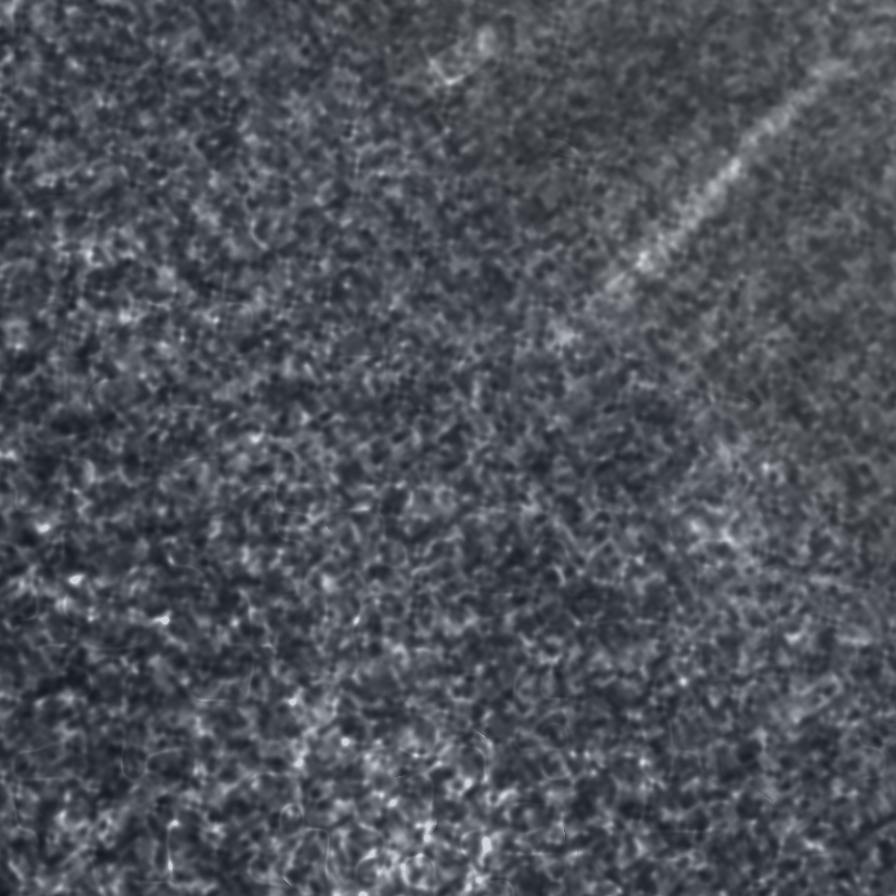
Reproduce this texture procedurally as a three.js fragment shader.

```glsl
varying vec2 vUv;

const vec3 COOL_TINT = vec3(0.0, 0.016, 0.048);
const vec3 GREY_TINT = vec3(0.0, 0.018, 0.034);
const float BASE_TONE = 0.277;
const float DIAGONAL = 0.806;

float hash(vec2 p) {
  return fract(sin(dot(p, vec2(127.1, 311.7))) * 43758.5453);
}

// Coordinates along and across a direction
vec2 turn(vec2 p, float angle) {
  float c = cos(angle), s = sin(angle);
  return vec2(c * p.x + s * p.y, c * p.y - s * p.x);
}

// Smooth value noise, centred on zero
float noise(vec2 p) {
  vec2 i = floor(p), f = fract(p);
  f = f * f * (3.0 - 2.0 * f);
  float low = mix(hash(i), hash(i + vec2(1.0, 0.0)), f.x);
  float high = mix(hash(i + vec2(0.0, 1.0)), hash(i + vec2(1.0, 1.0)), f.x);
  return mix(low, high, f.y) - 0.5;
}

float layers(vec2 p, float scale) {
  float sum = 0.0, weight = 1.0;
  for (int i = 0; i < 3; i++) {
    sum += weight * noise(p * scale + 17.3 * float(i));
    p = turn(p, 0.9);
    scale *= 1.9;
    weight *= 0.6;
  }
  return sum;
}

// Thin bright threads where the noise crosses zero
float threads(vec2 p, float scale) {
  return 1.0 - smoothstep(0.0, 0.14, abs(noise(p * scale)));
}

float glow(vec2 p, vec2 centre, vec2 radius, float angle) {
  vec2 q = turn(p - centre, angle) / radius;
  return exp(-dot(q, q));
}

// Soft, scattered, slightly elongated specks
float specks(vec2 p, float scale, float chance) {
  vec2 cell = floor(p * scale), f = fract(p * scale);
  float light = 0.0;
  for (int y = -1; y <= 1; y++) {
    for (int x = -1; x <= 1; x++) {
      vec2 offset = vec2(float(x), float(y)), id = cell + offset;
      vec2 centre = offset + vec2(hash(id + 3.1), hash(id + 7.7));
      vec2 radius = mix(vec2(0.24, 0.18), vec2(0.52, 0.27), hash(id + 11.9));
      float present = step(hash(id + 23.5), chance);
      float strength = mix(0.4, 1.0, hash(id + 31.3));
      light = max(light, present * strength * glow(f, centre, radius, 6.28 * hash(id + 41.7)));
    }
  }
  return light;
}

// Tapered ray, strongest beyond its middle
float ray(vec2 p, vec2 start, vec2 end, float width) {
  vec2 path = end - start;
  float t = clamp(dot(p - start, path) / dot(path, path), 0.0, 1.0);
  float d = length(p - start - path * t) / (width * mix(1.3, 0.6, t));
  float strength = smoothstep(0.0, 0.6, t) * (1.0 - 0.6 * smoothstep(0.65, 1.0, t));
  return exp(-d * d) * (0.25 + 0.75 * strength);
}

float flake(vec2 p, vec2 centre, vec2 radius, float angle) {
  float d = length(turn(p - centre, angle) / radius);
  return (1.0 - smoothstep(0.75, 1.1, d)) * (0.75 + 0.25 * smoothstep(0.4, 0.85, d));
}

void main() {
  vec2 p = vUv;
  vec2 warped = p + 0.006 * vec2(noise(p * 31.0), noise(p * 31.0 + 53.0));

  // Coarse lower left, calm upper right
  float rough = 1.0 - smoothstep(0.15, 1.25, 0.55 * p.x + 0.85 * p.y);
  float calm = smoothstep(0.9, 1.75, p.x + p.y);

  // Pale patches and the diagonal vein
  float patchLight = glow(p, vec2(0.45, 0.08), vec2(0.16, 0.11), 0.1);
  float sidePatch = glow(p, vec2(0.82, 0.39), vec2(0.06, 0.10), 0.2);
  float vein = glow(p, vec2(0.30, 0.46), vec2(0.42, 0.045), -0.95);
  float haze = glow(p, vec2(0.70, 0.72), vec2(0.20, 0.08), DIAGONAL);

  // Broad light and shade
  float light = 0.22 * layers(p, 5.0) + 0.14 * calm;
  light += 0.42 * patchLight + 0.28 * sidePatch + 0.14 * vein + 0.17 * haze;
  light -= 0.25 * glow(p, vec2(0.12, 0.20), vec2(0.20, 0.08), -0.8);
  light -= 0.28 * glow(p, vec2(0.895, 0.59), vec2(0.07, 0.015), 1.35);
  light -= 0.16 * glow(p, vec2(0.60, 0.84), vec2(0.16, 0.04), 0.6);

  // Grain, threads and crystals
  float grain = 0.85 * noise(warped * 88.0) + 0.75 * noise(turn(warped, 0.6) * 135.0);
  light += grain * mix(1.12, 0.62, calm);
  light += rough * (0.8 * noise(turn(warped, 1.1) * 52.0) + 0.26 * threads(warped, 34.0) - 0.1);
  float chance = 0.20 * rough + 0.25 * patchLight + 0.12 * vein + 0.10 * sidePatch;
  light += 0.85 * specks(warped, 40.0, chance) * (0.4 + 0.6 * rough);

  // Ray and flakes
  light += ray(warped, vec2(0.625, 0.61), vec2(0.932, 0.93), 0.017) * (0.62 + 0.3 * noise(p * 38.0));
  light += 0.36 * flake(warped, vec2(0.512, 0.934), vec2(0.049, 0.021), 0.66);
  light += 0.25 * flake(warped, vec2(0.626, 0.836), vec2(0.024, 0.009), -0.4);

  float tone = min(BASE_TONE * exp(light), 0.82);
  gl_FragColor = vec4(tone + mix(COOL_TINT, GREY_TINT, calm), 1.0);
}
```
